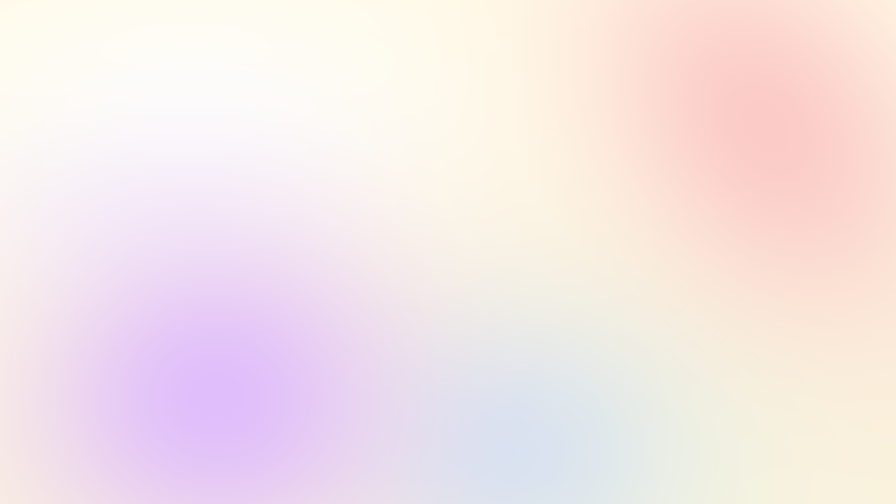
Write a WebGL 1 fragment shader that draws this background.

```glsl
precision highp float;
// A soft pastel mesh gradient: a warm cream ground carrying broad, blurred
// glows of white, lavender, pale blue and coral. Each glow is a rotated
// elliptical Gaussian, blended over the ground in turn.

uniform vec2 u_resolution;

const vec3 CREAM_TOP    = vec3(1.000, 0.978, 0.900);
const vec3 CREAM_BOTTOM = vec3(0.982, 0.950, 0.868);
const vec3 WHITE        = vec3(0.996, 0.994, 0.988);
const vec3 MIST         = vec3(0.960, 0.935, 0.985);
const vec3 LAVENDER     = vec3(0.878, 0.742, 0.985);
const vec3 PALE_BLUE    = vec3(0.845, 0.890, 0.940);
const vec3 PALE_GREEN   = vec3(0.945, 0.960, 0.885);
const vec3 CORAL        = vec3(0.985, 0.785, 0.775);

// Elliptical falloff: 1 at the centre, 1/e at the given radii.
float glow(vec2 p, vec2 centre, vec2 radii, float angle) {
  float c = cos(angle);
  float s = sin(angle);
  vec2 d = p - centre;
  vec2 q = vec2(c * d.x + s * d.y, c * d.y - s * d.x) / radii;
  return exp(-dot(q, q));
}

vec3 addGlow(vec3 base, vec3 tint, float amount) {
  return mix(base, tint, amount);
}

void main() {
  // Height units: y spans 0..1, x is stretched to a 16:9 frame.
  vec2 uv = gl_FragCoord.xy / u_resolution;
  vec2 p = uv * vec2(16.0 / 9.0, 1.0);

  // Warm ground
  vec3 color = mix(CREAM_BOTTOM, CREAM_TOP, smoothstep(0.0, 1.0, uv.y + 0.25 - 0.4 * uv.x));

  // Light at the upper left, with a cool haze beneath it
  color = addGlow(color, WHITE, 0.95 * glow(p, vec2(0.38, 0.77), vec2(0.50, 0.27), 0.0));
  color = addGlow(color, MIST, 0.50 * glow(p, vec2(0.26, 0.58), vec2(0.36, 0.17), 0.0));

  // Cool pools along the bottom
  color = addGlow(color, PALE_GREEN, 0.75 * glow(p, vec2(1.25, 0.08), vec2(0.34, 0.30), 0.0));
  color = addGlow(color, PALE_BLUE, 0.95 * glow(p, vec2(1.03, 0.10), vec2(0.30, 0.27), 0.0));
  color = addGlow(color, LAVENDER, glow(p, vec2(0.43, 0.21), vec2(0.36, 0.32), 0.0));

  // Coral glow at the upper right, leaning down towards the edge
  color = addGlow(color, CORAL, 0.95 * glow(p, vec2(1.52, 0.75), vec2(0.40, 0.28), -0.93));

  gl_FragColor = vec4(color, 1.0);
}
```
